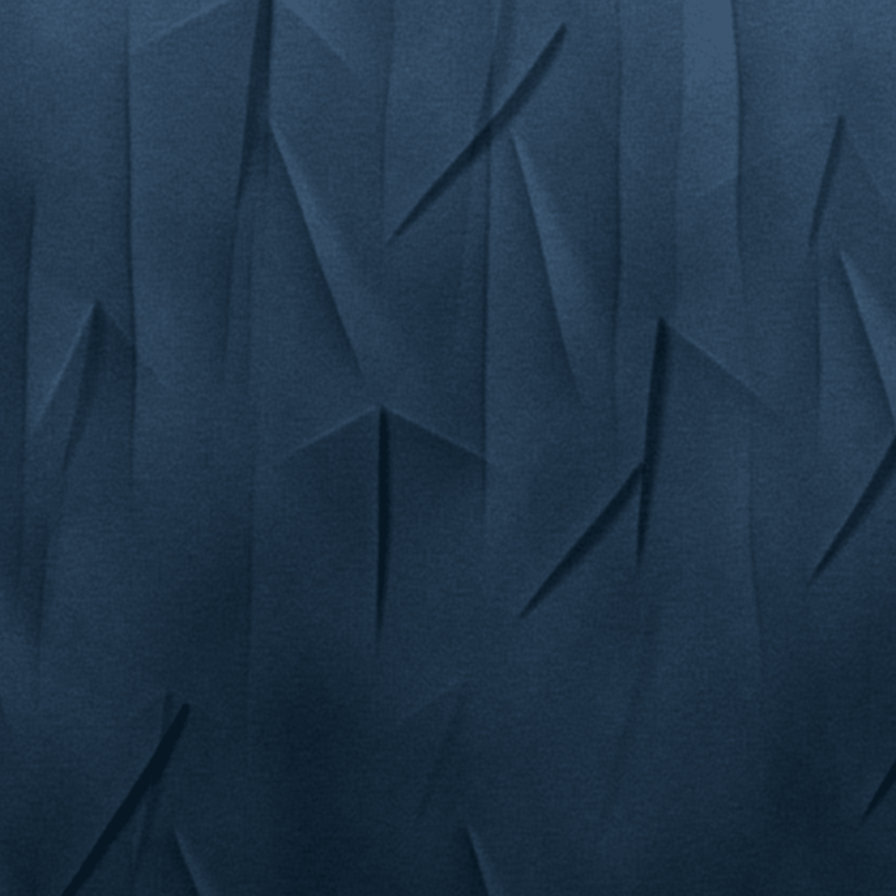
Reproduce this texture procedurally as a WebGL 1 fragment shader.

```glsl
precision highp float;
// Dark navy cloth with a few long vertical folds and sparse, pinched, fading creases.
uniform vec2 u_resolution;

const vec3 DEEP_NAVY = vec3(0.06, 0.13, 0.19);
const vec3 PALE_NAVY = vec3(0.21, 0.31, 0.41);
const float BOTTOM_TONE = 0.17;   // 0 is deep navy, 1 is pale navy
const float TOP_TONE = 0.77;
const float MID_TONE = 0.42;
const float CONTRAST = 1.30;
const float LIFT = 0.03;
const float DARK_BIAS = 0.30;     // pulls middle tones down
const float MOTTLE = 0.36;        // broad uneven shading
const float GRAIN = 0.18;         // fine weave
const float GRAIN_SCALE = 210.0;
const float EDGE = 0.0032;        // softness of fold edges
const float LINE_WIDTH = 0.0035;
const float SHADOW = 0.46;        // depth of pinched slivers
const int FOLDS = 5;
const int PEAKS = 12;
const float COLUMNS = 4.0;        // one column starts left of the canvas
const float PEAK_GRID = 3.0;
const float SEED = 4.0;

vec2 hash2(vec2 p) {
  vec3 q = fract(p.xyx * vec3(0.1031, 0.1030, 0.0973));
  q += dot(q, q.yzx + 33.33);
  return fract((q.xx + q.yz) * q.zy);
}

// Gradient noise, roughly -0.7 to 0.7
float noise(vec2 p) {
  vec2 i = floor(p), f = fract(p);
  vec2 s = f * f * f * (f * (f * 6.0 - 15.0) + 10.0);
  vec2 e = vec2(1.0, 0.0);
  float a = dot(hash2(i) * 2.0 - 1.0, f);
  float b = dot(hash2(i + e) * 2.0 - 1.0, f - e);
  float c = dot(hash2(i + e.yx) * 2.0 - 1.0, f - e.yx);
  float d = dot(hash2(i + 1.0) * 2.0 - 1.0, f - 1.0);
  return mix(mix(a, b, s.x), mix(c, d, s.x), s.y);
}

// x: fraction along a to b, y: signed distance to the left of it
vec2 alongAcross(vec2 p, vec2 a, vec2 b) {
  vec2 axis = b - a, q = p - a;
  float len = length(axis);
  return vec2(dot(q, axis) / (len * len), (axis.x * q.y - axis.y * q.x) / len);
}

float endFade(float u) {
  return smoothstep(0.0, 0.08, u) * (1.0 - smoothstep(0.55, 1.0, u));
}

// Light on one side of an edge, shade on the other, plus a thin line
float foldShade(float v, float line) {
  float lit = 0.11 * exp(-abs(v) / 0.045);
  float shade = -0.19 * exp(-abs(v) / 0.04);
  float k = v / LINE_WIDTH;
  return mix(shade, lit, smoothstep(-EDGE, EDGE, v)) + line * exp(-k * k);
}

float crease(vec2 p, vec2 a, vec2 b, float line) {
  vec2 c = alongAcross(p, a, b);
  return endFade(c.x) * foldShade(c.y, line);
}

// Dark tapering pinch, crisp on one side and softer on the other
float sliver(vec2 p, vec2 a, vec2 b, float width) {
  vec2 c = alongAcross(p, a, b);
  float u = clamp(c.x, 0.0, 1.0);
  float h = width * 2.6 * sqrt(u) * (1.0 - u);
  float inside = smoothstep(-EDGE, EDGE, c.y) * (1.0 - smoothstep(h * 0.5, h + 0.006, c.y));
  float rim = exp(-abs(c.y) / 0.010) * (1.0 - smoothstep(-EDGE, EDGE, c.y));
  return smoothstep(0.0, 0.008, h) * (0.13 * rim - SHADOW * inside);
}

// Pale facet widening away from its tip, shaded along the outer edge
float facet(vec2 p, vec2 a, vec2 b, float width) {
  vec2 c = alongAcross(p, a, b);
  float h = width * clamp(c.x, 0.0, 1.0);
  float inside = smoothstep(-EDGE, EDGE, c.y) * (1.0 - smoothstep(h * 0.4, h + 0.008, c.y));
  float outside = (1.0 - smoothstep(-EDGE, EDGE, c.y)) * exp(-abs(c.y) / 0.02);
  return endFade(c.x) * (0.21 * inside - 0.28 * outside);
}

float verticalFolds(vec2 p) {
  float tone = 0.0;
  for (int i = 0; i < FOLDS; i++) {
    float n = float(i);
    vec2 r = hash2(vec2(n, SEED));
    float x = (n + 0.1 + 0.8 * r.x) / float(FOLDS);
    x += (r.y - 0.5) * 0.08 * (p.y - 0.5) + 0.010 * noise(vec2(p.y * 2.5, n * 3.7));
    float strength = smoothstep(-0.2, 0.3, noise(vec2(n * 5.3, p.y * 2.0 + r.y * 9.0)));
    float side = r.y > 0.4 ? 1.0 : -1.0;
    tone += strength * foldShade((p.x - x) * side, -0.22);
  }
  return tone;
}

vec2 peakApex(vec2 cell) {
  return (cell + vec2(0.1, 0.5) + vec2(0.8, 0.6) * hash2(cell + SEED * 7.0)) / PEAK_GRID;
}

// Each peak drops a pinch and a ridge; the ridge ends in a valley that rises to the next peak
float peaks(vec2 p) {
  float tone = 0.0;
  float visible = smoothstep(-0.22, 0.18, noise(p * 3.6 + 5.0));
  for (int i = 0; i < PEAKS; i++) {
    float n = float(i);
    vec2 cell = vec2(mod(n, COLUMNS) - 1.0, floor(n / COLUMNS));
    vec2 r = hash2(cell + SEED * 7.0), s = hash2(cell + SEED * 13.0 + 50.0);
    vec2 apex = peakApex(cell), next = peakApex(cell + vec2(1.0, 0.0));
    vec2 foot = apex + vec2(mix(-0.07, 0.0, s.x), -mix(0.18, 0.30, s.y));
    vec2 valley = vec2(mix(apex.x, next.x, 0.5), min(apex.y, next.y) - mix(0.06, 0.14, r.x));
    float strength = mix(0.15, 1.0, smoothstep(0.15, 0.7, s.x));
    tone += strength * sliver(p, apex, foot, mix(0.010, 0.022, r.y));
    tone += strength * visible * crease(p, apex, valley, 0.16);
    tone += visible * mix(0.9, 0.2, s.y) * crease(p, next, valley, -0.22) * -1.0;
    float longFold = visible * step(0.5, r.y) * strength;
    tone += longFold * crease(p, foot + vec2(0.012, 0.06), foot - vec2(0.02, 0.28), -0.12);
    tone += longFold * crease(p, valley + vec2(0.015, 0.32), valley - vec2(0.005, 0.26), -0.16);
    vec2 tip = apex - vec2(0.0, 0.15);
    vec2 hem = tip + vec2(mix(0.08, 0.15, s.y), -mix(0.24, 0.36, r.y));
    tone += step(0.4, r.x) * facet(p, tip, hem, mix(0.06, 0.12, s.x));
    vec2 pinch = valley - vec2(0.01, 0.17);
    vec2 reach = vec2(mix(0.13, 0.21, r.x), mix(0.16, 0.27, r.y));
    tone += step(0.6, s.y) * sliver(p, pinch + reach, pinch, 0.019);
  }
  return tone;
}

void main() {
  vec2 uv = gl_FragCoord.xy / u_resolution.y;
  vec2 p = uv + 0.010 * vec2(noise(uv * 6.0), noise(uv * 6.0 + 40.0));
  float tone = mix(BOTTOM_TONE, TOP_TONE, uv.y) + 0.08 * (uv.x - 0.5);
  tone += MOTTLE * (noise(uv * vec2(4.0, 2.2) + 11.0) + 0.4 * noise(uv * vec2(13.0, 8.0)));
  tone += verticalFolds(p) + peaks(p) + 0.05 * noise(uv * 42.0);
  tone += GRAIN * (noise(uv * GRAIN_SCALE) + 0.6 * noise(uv * GRAIN_SCALE * vec2(0.3, 0.8)));
  tone = clamp(MID_TONE + CONTRAST * (tone - MID_TONE) + LIFT, -0.22, 1.12);
  float lightPart = max(tone, 0.0);
  tone = mix(tone, min(tone, 0.0) + lightPart * lightPart, DARK_BIAS);
  gl_FragColor = vec4(mix(DEEP_NAVY, PALE_NAVY, tone), 1.0);
}
```
